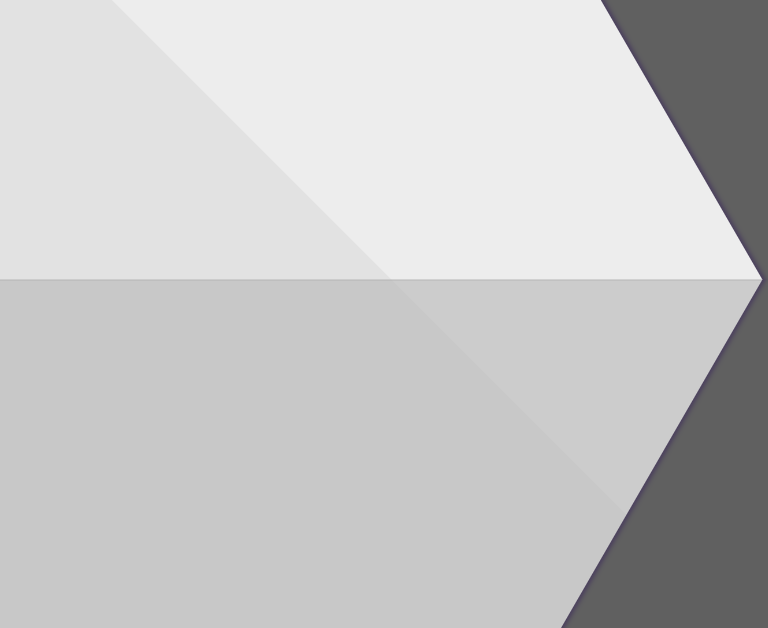
Reproduce this background procedurally as a WebGL 2 fragment shader.

```glsl
#version 300 es
precision highp float;
// A pale folded sheet, pointed at the right, lies over a dark grey ground.
// Half planes cut the sheet, its fold and its diagonal sheen; the distance
// to the pointed outline gives a narrow violet shadow on the ground.

#define TIP vec2(1.2140, 0.5548)   // point of the sheet, in canvas heights
#define EDGE_SLOPE 0.578           // sideways run of the outline per unit of height
#define SHEEN_OFFSET 1.1780        // x + y along the border of the sheen
#define SHADOW_WIDTH 0.0065
#define SHADOW_STRENGTH 0.85
#define CREASE_WIDTH 0.0016
#define CREASE_STRENGTH 0.75

uniform vec2 u_resolution;
out vec4 fragColor;

const vec3 GROUND = vec3(0.376);
const vec3 SHADOW = vec3(0.290, 0.245, 0.365);
const vec3 CREASE = vec3(0.700);
const vec3 UPPER_DIM = vec3(0.886);
const vec3 UPPER_LIT = vec3(0.930);
const vec3 LOWER_DIM = vec3(0.784);
const vec3 LOWER_LIT = vec3(0.800);

// Coverage of the positive side of a signed distance, one pixel soft.
float cover(float distance, float pixel) {
    return clamp(distance / pixel + 0.5, 0.0, 1.0);
}

// Coverage of a level band, including bands thinner than a pixel.
float band(float y, float width, float pixel) {
    return cover(y + 0.5 * width, pixel) - cover(y - 0.5 * width, pixel);
}

// Signed distance to the two slanted sides, positive on the sheet.
float sheetDistance(vec2 p) {
    vec2 q = TIP - p;
    return (q.x - EDGE_SLOPE * abs(q.y)) / length(vec2(1.0, EDGE_SLOPE));
}

vec3 sheetColor(vec2 p, float pixel) {
    float lit = cover((p.x + p.y - SHEEN_OFFSET) * inversesqrt(2.0), pixel);
    vec3 upper = mix(UPPER_DIM, UPPER_LIT, lit);
    vec3 lower = mix(LOWER_DIM, LOWER_LIT, lit);
    vec3 color = mix(lower, upper, cover(p.y - TIP.y, pixel));

    // Fine crease along the fold
    float crease = band(p.y - TIP.y + 0.5 * CREASE_WIDTH, CREASE_WIDTH, pixel);
    return mix(color, CREASE, CREASE_STRENGTH * crease);
}

void main() {
    float pixel = 1.0 / u_resolution.y;
    vec2 p = gl_FragCoord.xy * pixel;
    float d = sheetDistance(p);

    // Ground with the shadow fading away from the outline
    float fade = max(-d, 0.0) / SHADOW_WIDTH;
    vec3 color = mix(GROUND, SHADOW, SHADOW_STRENGTH * exp(-fade * fade));

    // Sheet on top
    color = mix(color, sheetColor(p, pixel), cover(d, pixel));
    fragColor = vec4(color, 1.0);
}
```
